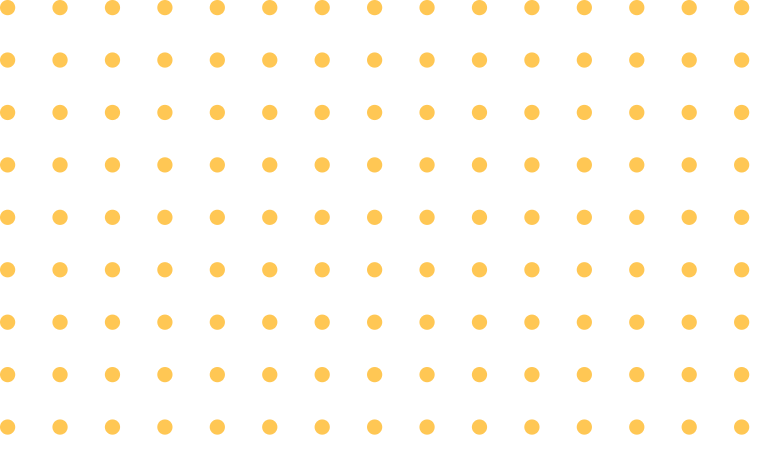
Reproduce this pattern procedurally as a WebGL 1 fragment shader.

```glsl
precision mediump float;

// A regular grid of flat amber dots on white, 15 across and 9 down.
// The plane is folded into square cells hung from the top left corner,
// and each cell holds one antialiased disc touching the outer margin.

uniform vec2 u_resolution;

// Signed distance to a disc centred on the origin.
float discDistance(vec2 p, float radius) {
    return length(p) - radius;
}

void main() {
    // Canvas widths, measured right and down from the top left corner.
    float pixel = 1.0 / u_resolution.x;
    vec2 p = vec2(gl_FragCoord.x, u_resolution.y - gl_FragCoord.y) * pixel;

    // Fold into cells; the first dot sits one radius in from both edges.
    float pitch = 0.06827;
    float radius = 0.0099;
    vec2 cell = (fract((p - radius) / pitch + 0.5) - 0.5) * pitch;

    // Blend dot over background across one pixel.
    float coverage = clamp(0.5 - discDistance(cell, radius) / pixel, 0.0, 1.0);
    vec3 white = vec3(1.0);
    vec3 amber = vec3(1.0, 0.78, 0.33);
    gl_FragColor = vec4(mix(white, amber, coverage), 1.0);
}
```
